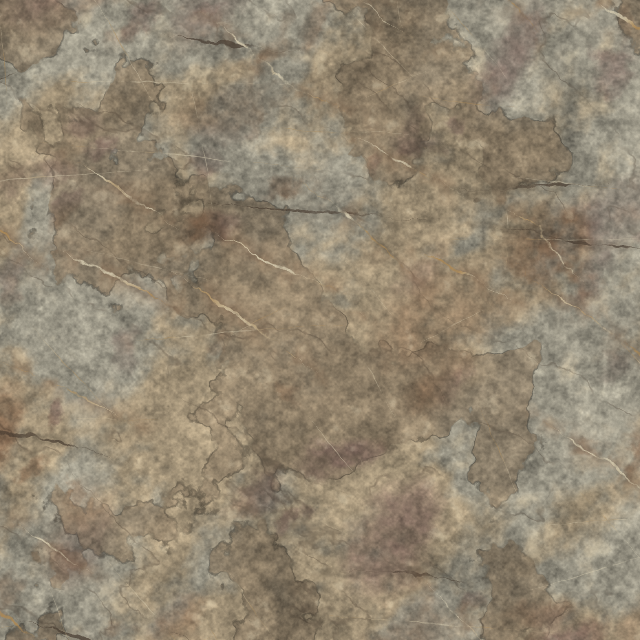
A WebGL 1 fragment shader for this texture:

```glsl
precision highp float;
// Weathered slate: warped noise mottles grey and tan stone under gritty relief,
// with rust stains, flaked patches, dark cracks and broken pale mineral veins.
// Stains and lines are scattered one per grid cell with a sine hash.
uniform vec2 u_resolution;

#define GREY vec3(0.610, 0.592, 0.530)
#define TAN vec3(0.615, 0.555, 0.455)
#define FLAKE vec3(0.530, 0.470, 0.385)
#define RUST vec3(0.430, 0.325, 0.245)
#define PLUM vec3(0.410, 0.325, 0.305)
#define CREAM vec3(0.840, 0.800, 0.690)
#define OCHRE vec3(0.670, 0.530, 0.330)
#define CRACK vec3(0.260, 0.215, 0.175)
#define MOTTLE 0.36
#define ROUGHNESS 0.44
#define GRIT 0.46
#define STAIN 0.80

float hash(vec2 p) { return fract(sin(dot(p, vec2(127.1, 311.7))) * 43758.5453); }
vec2 hash2(vec2 p) { return vec2(hash(p), hash(p + 37.7)); }
mat2 turn(float a) { return mat2(cos(a), -sin(a), sin(a), cos(a)); }

float noise(vec2 p) {
  vec2 i = floor(p), f = fract(p);
  f = f * f * (3.0 - 2.0 * f);
  return mix(mix(hash(i), hash(i + vec2(1, 0)), f.x),
             mix(hash(i + vec2(0, 1)), hash(i + vec2(1, 1)), f.x), f.y);
}

float fbm(vec2 p) {
  float sum = 0.0, amp = 0.516;
  for (int i = 0; i < 5; i++) {
    sum += amp * noise(p);
    p = turn(0.6) * p * 2.03 + 11.3;
    amp *= 0.5;
  }
  return sum;
}

// Soft tilted ellipses, at most one per cell
float stains(vec2 p, float cells, float chance, float seed) {
  vec2 g = p * cells, id = floor(g);
  float cover = 0.0;
  for (int j = -1; j <= 1; j++)
  for (int i = -1; i <= 1; i++) {
    vec2 c = id + vec2(i, j), h = hash2(c + seed);
    vec2 r = turn(0.1 + 1.2 * h.x) * (g - c - h) / vec2(1.5, 0.85);
    float radius = mix(0.25, 0.58, hash(c + seed + 5.1));
    float strength = step(hash(c + seed + 9.2), chance) * mix(0.5, 1.0, h.y);
    cover = max(cover, strength * smoothstep(1.0, 0.3, length(r) / radius));
  }
  return cover;
}

// Distance to tapering line segments, at most one per cell
float lines(vec2 p, float cells, float angle, float spread, float chance, float width, float seed) {
  vec2 g = p * cells, id = floor(g);
  float nearest = 1.0;
  for (int j = -1; j <= 1; j++)
  for (int i = -1; i <= 1; i++) {
    vec2 c = id + vec2(i, j), h = hash2(c + seed);
    vec2 r = turn(angle + spread * (2.0 * h.y - 1.0)) * (g - c - h);
    float reach = mix(0.4, 0.95, hash(c + seed + 3.7));
    float d = length(vec2(max(abs(r.x) - reach, 0.0), r.y)) / cells;
    d -= width * (1.0 - 1.4 * abs(r.x) / reach);
    if (hash(c + seed + 7.3) < chance) nearest = min(nearest, d);
  }
  return nearest;
}

void main() {
  float pixel = 1.0 / min(u_resolution.x, u_resolution.y);
  vec2 p = gl_FragCoord.xy * pixel;
  vec2 warp = vec2(fbm(p * 5.0), fbm(p * 5.0 + 17.0)) - 0.5;
  vec2 jag = vec2(fbm(p * 60.0), fbm(p * 60.0 + 9.0)) - 0.5;
  vec2 bent = p + 0.05 * warp + 0.012 * jag;
  float fine = fbm(p * 36.0 + 3.0), grit = fbm(p * 110.0 + 21.0);
  float patchy = noise(p * 32.0 + 5.0);
  float broken = smoothstep(0.25, 0.65, 0.5 * patchy + 0.5 * grit);
  // Mottled stone, with warm bands running up to the right
  float tone = fbm((p + 0.12 * warp) * 9.0 + 31.0);
  float warmth = fbm(turn(0.7) * (p + 0.1 * warp) * vec2(5.0, 9.0) + 8.0);
  vec3 col = mix(GREY, TAN, smoothstep(0.36, 0.64, warmth + 0.3 * (fine - 0.5)));
  // Flaked patches with a crisp, shaded rim
  float flake = fbm(p * 5.0 + 0.5 * warp + 53.0) + 0.08 * jag.x - 0.61;
  col = mix(col, FLAKE, 0.75 * smoothstep(-0.004, 0.01, flake));
  col *= 1.0 - 0.3 * smoothstep(0.012, 0.0, abs(flake)) * broken;
  // Rust and plum stains, broad and small
  vec2 smear = p + 0.12 * warp + 0.03 * jag;
  float stain = max(stains(smear, 6.0, 0.36, 2.0), 0.8 * stains(smear, 14.0, 0.18, 61.0));
  vec3 stainColor = mix(RUST, PLUM, smoothstep(0.35, 0.6, noise(p * 8.0)));
  col = mix(col, stainColor, STAIN * stain * clamp(0.2 + 1.1 * fine, 0.0, 1.0));
  // Relief, grit and pale flecks
  float speck = grit - 0.5 + 0.3 * (noise(p * 290.0) - 0.5);
  col *= 1.0 + MOTTLE * (tone - 0.5) + ROUGHNESS * (fine - 0.5) + GRIT * speck;
  col = mix(col, CREAM, 0.3 * smoothstep(0.66, 0.85, fine));
  // Wandering seams, mostly falling to the right
  float seam = abs(fbm(turn(-0.6) * bent * vec2(4.0, 9.0) + 71.0) - 0.5);
  col = mix(col, CRACK, 0.28 * smoothstep(0.016, 0.0, seam) * broken);
  // Near-level cracks with a rough lower lip
  float crack = lines(bent, 3.5, 0.05, 0.35, 0.45, 0.004 * patchy, 13.0);
  col *= 1.0 - 0.2 * smoothstep(0.008, 0.0, abs(crack - 0.003)) * fine;
  col = mix(col, CRACK, 0.7 * clamp(0.5 - crack / pixel, 0.0, 1.0) * (0.3 + 0.7 * broken));
  // Mineral veins falling to the right, each in a rusty halo
  float vein = lines(bent, 5.0, -0.6, 0.2, 0.42, 0.0036 * patchy, 29.0);
  col = mix(col, RUST, 0.4 * exp(-70.0 * max(vein, 0.0)) * smoothstep(0.35, 0.65, fine));
  vec3 veinColor = mix(OCHRE, CREAM, smoothstep(0.3, 0.65, noise(p * 17.0)));
  col = mix(col, veinColor, 0.85 * clamp(0.5 - vein / pixel, 0.0, 1.0) * broken);
  // Faint hairlines: level ones and stray ones
  vec2 slight = p + 0.02 * warp + 0.004 * jag;
  float hair = min(lines(slight, 4.0, 0.0, 0.1, 0.4, 0.0008, 41.0),
                   lines(slight, 8.0, -0.7, 1.3, 0.45, 0.0007, 47.0));
  col = mix(col, veinColor, 0.55 * clamp(0.5 - hair / pixel, 0.0, 1.0) * broken);
  gl_FragColor = vec4(clamp(col, 0.0, 1.0), 1.0);
}
```
